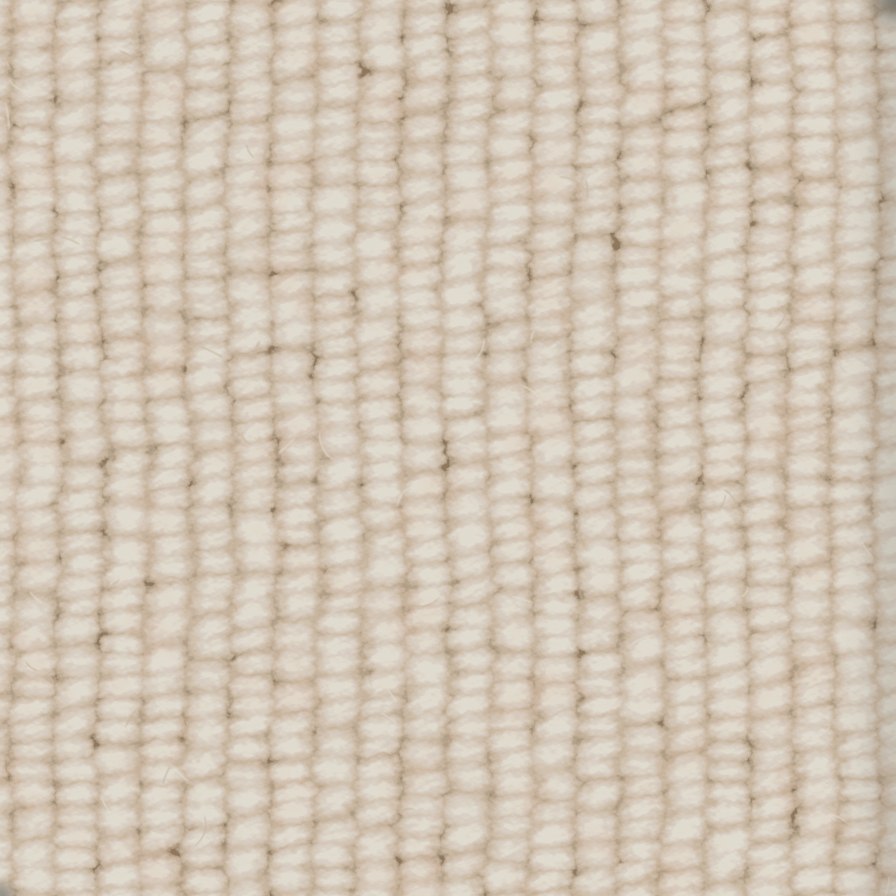
Write a Shadertoy shader that draws this texture.

```glsl
const vec2 STITCHES = vec2(20.8, 36.0);   // repeats across and down
const float RIB_PHASE = 0.66;

const vec3 PIT    = vec3(0.56, 0.47, 0.37);
const vec3 GROOVE = vec3(0.70, 0.63, 0.54);
const vec3 TAN    = vec3(0.78, 0.71, 0.625);
const vec3 SAND   = vec3(0.82, 0.76, 0.69);
const vec3 WOOL   = vec3(0.84, 0.80, 0.75);
const vec3 CREAM  = vec3(0.88, 0.86, 0.81);
const vec3 BLUSH  = vec3(1.0, 0.98, 0.97);
const vec3 SHADE  = vec3(0.40, 0.39, 0.36);

vec2 hash2(vec2 p) {
    vec3 q = fract(vec3(p.xyx) * vec3(0.1031, 0.1030, 0.0973));
    q += dot(q, q.yzx + 33.33);
    return fract((q.xx + q.yz) * q.zy);
}

mat2 rotation(float angle) {
    float c = cos(angle), s = sin(angle);
    return mat2(c, s, -s, c);
}

// Distance to the nearest scattered point
float cellular(vec2 p) {
    vec2 cell = floor(p), f = fract(p);
    float nearest = 2.0;
    for (int j = -1; j <= 1; j++)
    for (int i = -1; i <= 1; i++) {
        vec2 o = vec2(i, j);
        vec2 d = o + hash2(cell + o) - f;
        nearest = min(nearest, dot(d, d));
    }
    return sqrt(nearest);
}

// Smooth variation from layered sines, about -1 to 1
float layeredSines(vec2 p) {
    float sum = 0.0, weight = 0.5;
    for (int i = 0; i < 4; i++) {
        sum += weight * sin(p.x + 1.7 * sin(p.y)) * cos(p.y + 1.3 * sin(p.x));
        p = rotation(0.9) * p * 1.8 + 2.1;
        weight *= 0.6;
    }
    return sum;
}

// Rounded, tilted loop of yarn with twisted strands on top
float stitch(vec2 q, vec2 seed) {
    vec2 r = hash2(seed + 17.0), s = hash2(seed + 61.0);
    q.y -= q.x * mix(-0.10, 0.42, r.x);
    vec2 radius = vec2(mix(0.50, 0.57, r.y), mix(0.58, 0.74, s.x));
    vec2 a = abs(q) / radius;
    float body = 1.0 - pow(a.x, 2.6) - a.y * a.y;
    float bend = 1.4 * sin(q.x * 5.0 + s.y * 6.3);
    float strands = sin(q.y * 15.0 - q.x * 5.0 + bend + r.x * 6.3);
    return body + 0.06 * strands + 0.16 * (s.y - 0.5);
}

// Softly blended loops at p, with ribs shifted against each other
float knit(vec2 p, float softness) {
    float rib = floor(p.x), sum = 0.0;
    for (int i = -1; i <= 1; i++) {
        float column = rib + float(i);
        float y = p.y + hash2(vec2(column, 7.0)).x
                + 0.35 * sin(p.y * 0.55 + column * 2.4);
        float row = floor(y);
        for (int j = -1; j <= 1; j++) {
            vec2 id = vec2(column, row + float(j));
            vec2 jitter = (hash2(id) - 0.5) * vec2(0.13, 0.26);
            vec2 q = vec2(p.x, y) - id - 0.5 - jitter;
            sum += exp(stitch(q, id) / softness);
        }
    }
    return softness * log(sum);
}

vec3 woolRamp(float t) {
    vec3 c = mix(PIT, GROOVE, smoothstep(-0.30, 0.0, t));
    c = mix(c, TAN, smoothstep(-0.02, 0.24, t));
    c = mix(c, SAND, smoothstep(0.22, 0.50, t));
    c = mix(c, WOOL, smoothstep(0.46, 0.74, t));
    return mix(c, CREAM, smoothstep(0.70, 1.02, t));
}

// Coverage of one short, curved loose hair
float looseHair(vec2 uv, float seed, float pixel) {
    vec2 r = hash2(vec2(seed, 3.0)), s = hash2(vec2(seed, 9.0));
    vec2 q = rotation(s.x * 6.3) * (uv - r);
    q.y += (s.y - 0.5) * 50.0 * q.x * q.x;
    float reach = mix(0.008, 0.022, s.y);
    float line = 1.0 - smoothstep(0.0004, 0.0004 + 1.5 * pixel, abs(q.y));
    return line * (1.0 - smoothstep(0.6 * reach, reach, abs(q.x)));
}

void mainImage(out vec4 fragColor, in vec2 fragCoord) {
    vec2 uv = fragCoord / iResolution.xy;
    float pixel = 1.0 / iResolution.y;

    // Yarn surface with a sideways wander and ragged outlines
    vec2 p = uv * STITCHES + vec2(RIB_PHASE, 0.0);
    p.x += 0.10 * sin(uv.y * 9.0 + uv.x * 4.0) + 0.03 * sin(uv.y * 47.0);
    p += 0.11 * vec2(layeredSines(uv * 130.0), layeredSines(uv.yx * 120.0 + 4.0));
    float height = knit(p, 0.11);

    // Fibres bridge most gaps and leave only scattered pits open
    float open = smoothstep(-0.1, 0.45, layeredSines(uv * 48.0));
    height = mix(max(height, 0.16 + 0.5 * height), height, open);

    // Crossing fuzz and broad tone changes
    float fuzz = cellular(rotation(-0.35) * uv * vec2(80.0, 230.0))
               + cellular(rotation(0.5) * uv * vec2(90.0, 210.0)) - 1.0;
    float blotch = layeredSines(uv * 15.0);
    vec3 color = woolRamp(height - 0.17 * fuzz + 0.07 * blotch);
    color *= mix(vec3(1.0), BLUSH, smoothstep(0.0, 0.6, layeredSines(uv * 22.0 + 5.0)));

    // Loose hairs, pale and tan
    for (int i = 0; i < 50; i++) {
        vec3 hair = mix(CREAM, TAN, float(i % 2));
        color = mix(color, hair, 0.5 * looseHair(uv, float(i), pixel));
    }

    // Shaded right edge and dark corners
    float side = 0.18 * smoothstep(0.93, 1.01, uv.x);
    float corner = 2.0 - smoothstep(0.0, 0.04, length(uv - 1.0)) - smoothstep(0.0, 0.025, length(uv));
    color = mix(color, SHADE, clamp(side + 0.6 * corner, 0.0, 0.9));
    fragColor = vec4(color, 1.0);
}
```
